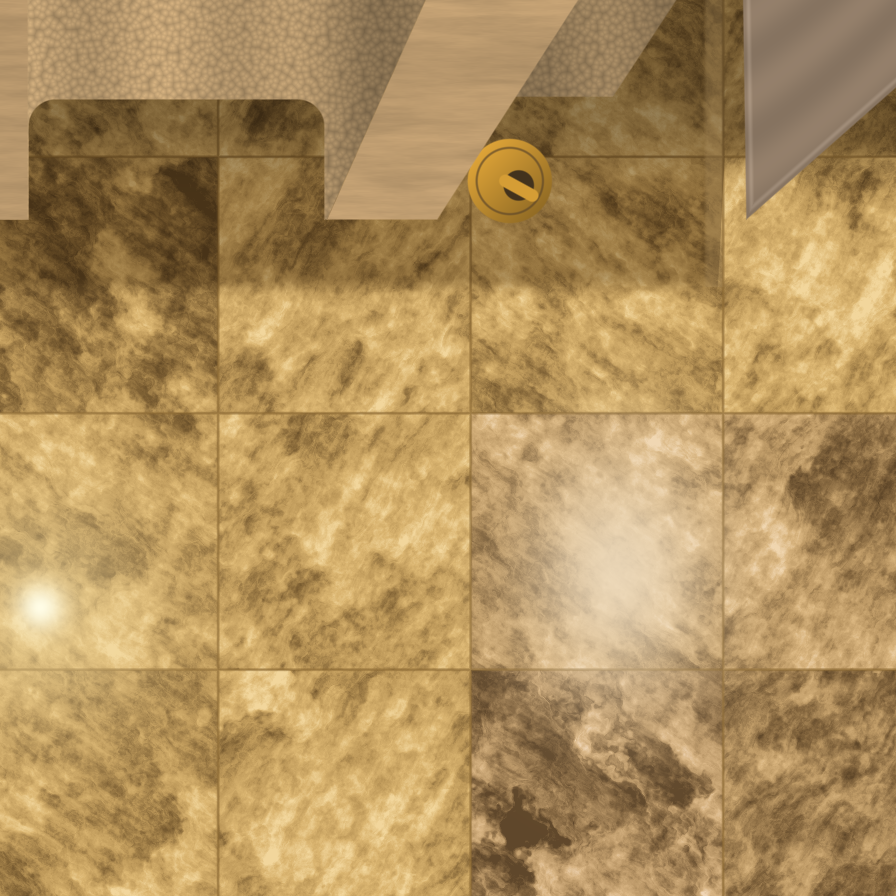
A Shadertoy shader for this texture:

```glsl
// Polished travertine floor tiles under lamp glare, with stone legs, a brass drain and a curtain.

const vec2 TILE_SIZE = vec2(0.2818, 0.2862);
const vec2 TILE_ORIGIN = vec2(0.2435, 0.2526);
const float GROUT_HALF_WIDTH = 0.0014;
const vec3 UMBER = vec3(0.37, 0.28, 0.16);
const vec3 BROWN = vec3(0.51, 0.40, 0.24);
const vec3 TAN = vec3(0.73, 0.60, 0.39);
const vec3 SAND = vec3(0.84, 0.71, 0.49);
const vec3 CREAM = vec3(0.93, 0.84, 0.68);
const vec3 BRASS = vec3(0.76, 0.56, 0.19);
const vec3 CLOTH = vec3(0.57, 0.49, 0.41);

vec3 hash3(vec2 p) {
    vec3 q = fract(p.xyx * vec3(0.1031, 0.1030, 0.0973));
    q += dot(q, q.yxz + 33.33);
    return fract((q.xxy + q.yzz) * q.zyx);
}

mat2 rotation(float a) { return mat2(cos(a), sin(a), -sin(a), cos(a)); }

// Cellular noise: x = blended cell value, y = distance to the nearest point.
vec2 cellular(vec2 p) {
    vec2 base = floor(p);
    float total = 0.0, weights = 1e-5, nearest = 2.0;
    for (int j = -1; j <= 1; j++)
    for (int i = -1; i <= 1; i++) {
        vec2 id = base + vec2(i, j);
        vec3 h = hash3(id);
        float d = length(id + h.xy - p);
        float w = exp(-5.0 * d * d);
        total += w * h.z;
        weights += w;
        nearest = min(nearest, d);
    }
    return vec2(total / weights, nearest);
}

float layered(vec2 p) {
    float sum = 0.0, amp = 0.5;
    for (int i = 0; i < 5; i++) {
        sum += amp * cellular(p).x;
        p = rotation(0.6) * p * 2.03 + 7.1;
        amp *= 0.62;
    }
    return sum / 1.195;
}

// Signed distance to a convex quad, corners counter-clockwise.
float edge(vec2 p, vec2 a, vec2 b) {
    vec2 e = normalize(b - a);
    return dot(p - a, vec2(e.y, -e.x));
}
float quad(vec2 p, vec2 a, vec2 b, vec2 c, vec2 d) {
    return max(max(edge(p, a, b), edge(p, b, c)), max(edge(p, c, d), edge(p, d, a)));
}
float roundBox(vec2 p, vec2 halfSize, float r) {
    vec2 q = abs(p) - halfSize + r;
    return length(max(q, 0.0)) + min(max(q.x, q.y), 0.0) - r;
}
float cover(float d, float soft) { return smoothstep(soft, -soft, d); }
float ramp(float a, float b, float t) { return clamp((t - a) / (b - a), 0.0, 1.0); }

vec3 stoneRamp(float t) {
    vec3 c = mix(UMBER, BROWN, ramp(0.05, 0.25, t));
    c = mix(c, TAN, ramp(0.25, 0.52, t));
    c = mix(c, SAND, ramp(0.52, 0.75, t));
    return mix(c, CREAM, ramp(0.75, 1.0, t));
}

// One slab: mottling, fine grain and warped veins that lean by column.
vec3 slab(vec2 uv, vec2 tile) {
    vec3 seed = hash3(tile + 19.0);
    vec2 p = uv + seed.xy * 9.0;
    float mottle = layered(p * 11.0);
    float grain = layered(p * 62.0);
    float lean = mod(tile.x, 2.0) < 0.5 ? -0.9 : 0.75;
    vec2 q = rotation(lean) * p;
    float flow = layered(q * vec2(5.0, 17.0) + 1.8 * mottle);
    float fibre = layered(q * vec2(22.0, 75.0) + 3.0 * mottle);
    float vein = sin(q.y * 34.0 + 9.0 * flow + 5.0 * mottle);
    float bold = cover(length(tile - vec2(1.0, -1.0)) - 0.5, 0.1);

    float t = 0.60 + 0.7 * (mottle - 0.5) + (0.65 + 0.7 * bold) * (flow - 0.5);
    t += 0.65 * (grain - 0.5) + 0.55 * (fibre - 0.5);
    t += (0.025 + 0.08 * bold) * vein + 0.08 * (seed.z - 0.5) - 0.12 * bold;
    t -= 0.14 * step(1.5, tile.x) * step(tile.y, 0.5);
    t -= step(0.5, tile.y) * (tile.x < -0.5 ? 0.16 : 0.06);
    t -= 0.16 * smoothstep(0.52, 0.36, mottle) * smoothstep(0.50, 0.62, grain);
    float grey = max(0.6 * bold, 0.45 * step(0.5, tile.x) * step(tile.y, 0.5));
    return stoneRamp(t) * mix(vec3(1.02, 1.0, 0.90), vec3(1.0, 0.99, 1.14), grey);
}

vec3 tiledFloor(vec2 uv, float aa) {
    vec2 grid = (uv - TILE_ORIGIN) / TILE_SIZE;
    vec2 gap = (0.5 - abs(fract(grid) - 0.5)) * TILE_SIZE;
    float grout = cover(min(gap.x, gap.y) - GROUT_HALF_WIDTH, aa);
    return mix(slab(uv, floor(grid)), BROWN * vec3(1.08, 1.04, 0.85), 0.7 * grout);
}

vec3 roughStone(vec2 uv) {
    float bump = cellular(uv * 150.0).y;
    float shade = 0.96 + 0.06 * sin(uv.x * 38.0 + 1.0) - 0.2 * smoothstep(0.28, 0.42, uv.x);
    return vec3(0.77, 0.64, 0.46) * shade * (1.08 - 0.25 * bump);
}
vec3 smoothStone(vec2 uv) {
    float streak = layered(uv * vec2(9.0, 70.0));
    return vec3(0.73, 0.60, 0.43) * (0.88 + 0.24 * streak);
}

vec3 drain(vec2 p, vec3 under, float aa) {
    float r = length(p);
    vec3 c = BRASS * (0.95 + 3.0 * (p.y - p.x));
    c = mix(c, UMBER, 0.7 * cover(abs(r - 0.037) - 0.0012, aa));
    c = mix(c, UMBER * 0.7, cover(length(p - vec2(0.01, -0.005)) - 0.017, aa));
    c = mix(c, BRASS * 1.1, cover(roundBox(rotation(0.5) * (p - vec2(0.01, -0.008)), vec2(0.024, 0.007), 0.007), aa));
    return mix(under, c, cover(r - 0.047, aa));
}

void mainImage(out vec4 fragColor, in vec2 fragCoord) {
    vec2 uv = fragCoord / iResolution.xy;
    float aa = 1.0 / iResolution.y;
    vec3 color = tiledFloor(uv, aa);

    // Shade below the fixtures, with a pale glass edge.
    float shadeStart = mix(0.68, 0.825, smoothstep(0.80, 0.81, uv.x));
    float shade = smoothstep(shadeStart - 0.012, shadeStart + 0.012, uv.y);
    color *= mix(vec3(1.0), vec3(0.75, 0.72, 0.66), shade);
    color *= 1.0 - 0.18 * smoothstep(0.77, 0.88, uv.y);
    float glass = cover(abs(uv.x - 0.797) - 0.010, 0.003) * step(0.68, uv.y);
    color = mix(color, TAN * 0.9, 0.35 * glass);

    // Lamp glare: a wide pool and a small hot spot.
    vec2 pool = (uv - vec2(0.69, 0.36)) / vec2(0.10, 0.13);
    vec2 spot = uv - vec2(0.045, 0.322);
    color = mix(color, vec3(0.94, 0.87, 0.76), 0.85 * exp(-dot(pool, pool)));
    color = mix(color, vec3(0.95, 0.86, 0.63), 0.55 * exp(-dot(spot, spot) * 60.0));
    color = mix(color, vec3(1.0, 0.99, 0.90), exp(-dot(spot, spot) * 1600.0));

    color = drain(uv - vec2(0.569, 0.798), color, aa);

    // Rough apron around a rounded recess, then the smooth legs.
    float apron = quad(uv, vec2(-0.1, 0.755), vec2(0.365, 0.755), vec2(0.484, 1.02), vec2(-0.1, 1.02));
    apron = max(apron, -roundBox(uv - vec2(0.197, 0.74), vec2(0.165, 0.149), 0.03));
    float sideApron = quad(uv, vec2(0.55, 0.892), vec2(0.684, 0.892), vec2(0.768, 1.02), vec2(0.6, 1.02));
    color = mix(color, roughStone(uv), cover(min(apron, sideApron), aa));
    float leg = quad(uv, vec2(0.365, 0.755), vec2(0.488, 0.755), vec2(0.658, 1.02), vec2(0.484, 1.02));
    leg = min(leg, max(uv.x - 0.031, 0.755 - uv.y));
    color = mix(color, smoothStone(uv), cover(leg, aa));

    // Curtain with slanted folds and a pale hem.
    float curtain = quad(uv, vec2(0.833, 0.755), vec2(1.02, 0.92), vec2(1.02, 1.02), vec2(0.829, 1.02));
    float fold = sin((uv.y - 0.75 * uv.x) * 70.0 + 2.0 * sin(uv.x * 9.0));
    vec3 cloth = CLOTH * (0.97 + 0.05 * fold) + 0.08 * cover(abs(curtain + 0.006) - 0.002, 0.002);
    color = mix(color, cloth, cover(curtain, aa));

    fragColor = vec4(clamp(color, 0.0, 1.0), 1.0);
}
```
